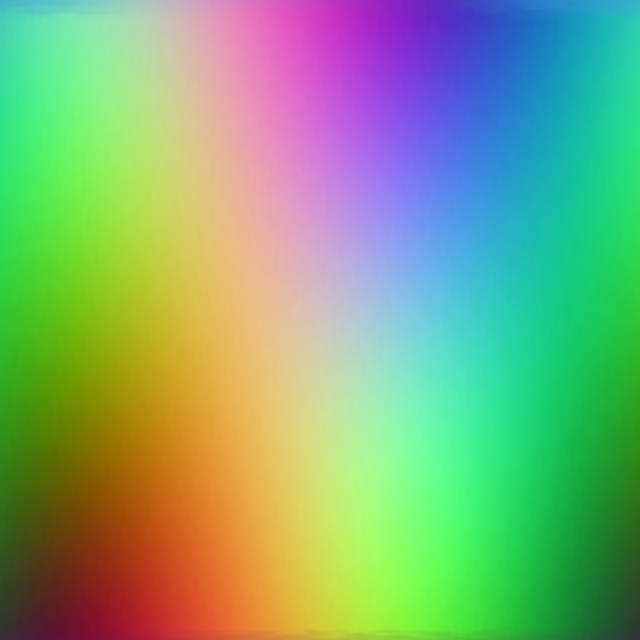
Give the GLSL for this background, as a Shadertoy shader.

```glsl
// A soft rainbow field of crossed cosine waves with faint grain and frayed top and bottom rims.

const float PI = 3.14159265;

vec2 hashGradient(vec2 cell) {
    vec2 p = vec2(dot(cell, vec2(127.1, 311.7)), dot(cell, vec2(269.5, 183.3)));
    return 2.0 * fract(sin(p) * 43758.5) - 1.0;
}

float gradientNoise(vec2 p) {
    vec2 cell = floor(p), f = fract(p);
    vec2 u = f * f * f * (f * (f * 6.0 - 15.0) + 10.0);
    float a = dot(hashGradient(cell), f);
    float b = dot(hashGradient(cell + vec2(1, 0)), f - vec2(1, 0));
    float c = dot(hashGradient(cell + vec2(0, 1)), f - vec2(0, 1));
    float d = dot(hashGradient(cell + vec2(1, 1)), f - vec2(1, 1));
    return mix(mix(a, b, u.x), mix(c, d, u.x), u.y);
}

// One full horizontal wave whose crest lies at the given x
float wave(float x, float crest) {
    return cos(2.0 * PI * (x - crest));
}

void mainImage(out vec4 fragColor, in vec2 fragCoord) {
    vec2 uv = fragCoord / iResolution.xy;
    float across = sin(PI * uv.y);      // strongest at mid height
    float rise = -cos(PI * uv.y);       // -1 at the bottom, +1 at the top

    // Each channel is a horizontal wave, shaped by height
    vec3 color;
    color.r = 0.5 + 0.415 * wave(uv.x, 0.39);
    color.g = 0.49 + 0.28 * across + 0.42 * rise * wave(uv.x, 0.13)
            + 0.04 * wave(uv.x, 0.75);
    color.b = 0.47 + 0.27 * rise + 0.4 * across * wave(uv.x, 0.635);

    // Pale left corner at the top
    color.r += 0.1 * smoothstep(0.8, 1.0, uv.y) * smoothstep(0.25, 0.0, uv.x);

    // Frayed rims: cool blue at the top, dull violet at the bottom
    float fray = 0.015 * gradientNoise(uv * vec2(24.0, 130.0));
    float topRim = smoothstep(0.965, 1.0, uv.y + fray);
    float sides = smoothstep(0.2, 0.45, abs(uv.x - 0.47));
    color = mix(color, vec3(0.27, 0.6, 0.86), topRim * (0.08 + 0.4 * sides));
    float bottomRim = smoothstep(0.02, 0.0, uv.y + fray);
    color = mix(color, vec3(0.38, 0.15, 0.3), 0.15 * bottomRim);

    // Faint upright brush grain
    float grain = gradientNoise(uv * vec2(110.0, 30.0))
                + 0.6 * gradientNoise(uv * vec2(230.0, 120.0));
    color += 0.012 * grain;

    fragColor = vec4(clamp(color, 0.0, 1.0), 1.0);
}
```
